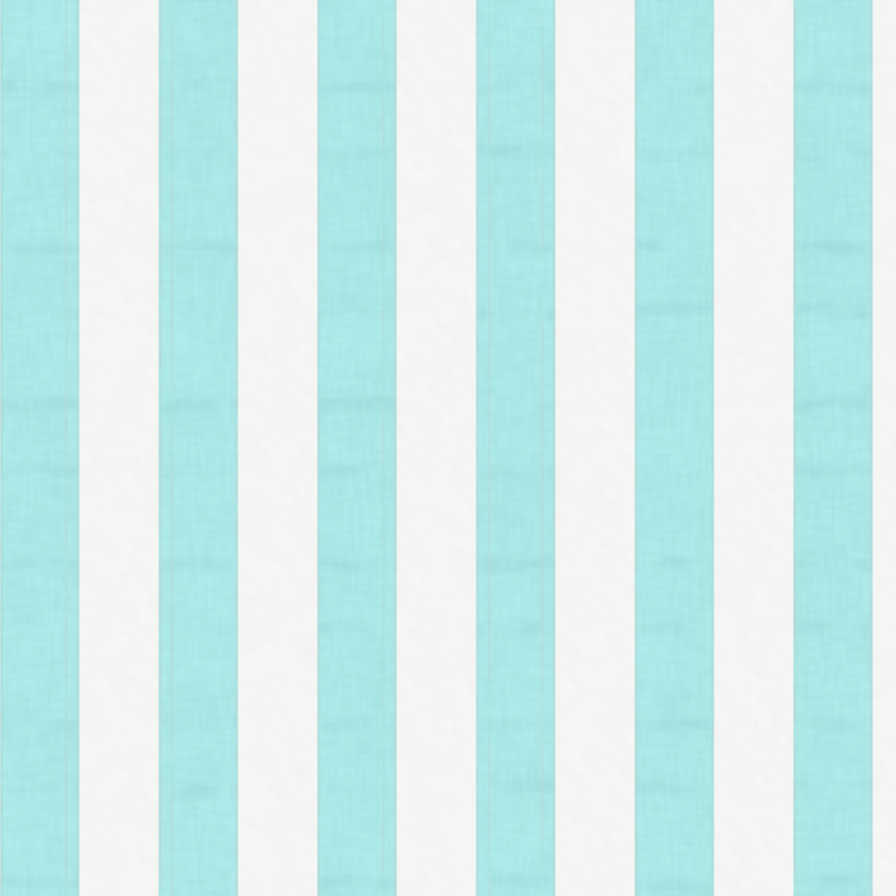
Reproduce this pattern procedurally as a three.js fragment shader.

```glsl
varying vec2 vUv;

#define PERIOD 0.1771
#define STRIPE_WIDTH 0.0885
#define EDGE_SOFTNESS 0.0013
#define SELVEDGE_WIDTH 0.0016
#define THREAD_INSET 0.0145
#define THREAD_WIDTH 0.0011
#define WEAVE_COUNT 256.0
#define AQUA vec3(0.672, 0.906, 0.902)
#define CREAM vec3(0.962, 0.960, 0.954)
#define SEAM vec3(0.690, 0.855, 0.850)

float hash(vec2 p) {
  vec3 q = fract(vec3(p.xyx) * 0.1031);
  q += dot(q, q.yzx + 33.33);
  return fract((q.x + q.y) * q.z);
}

float noise(vec2 p) {
  vec2 cell = floor(p);
  vec2 f = fract(p);
  f = f * f * (3.0 - 2.0 * f);
  float low = mix(hash(cell), hash(cell + vec2(1.0, 0.0)), f.x);
  float high = mix(hash(cell + vec2(0.0, 1.0)), hash(cell + 1.0), f.x);
  return mix(low, high, f.y);
}

// Soft vertical line of a given half width
float line(float x, float center, float halfWidth) {
  float d = abs(x - center) - halfWidth;
  return 1.0 - smoothstep(-EDGE_SOFTNESS, EDGE_SOFTNESS, d);
}

// Uneven horizontal thickening that recurs once per period
float slub(vec2 uv, float phase) {
  float wobble = 0.05 * (noise(uv * vec2(28.0, 9.0)) - 0.5);
  float d = abs(fract(uv.y / PERIOD - phase + wobble + 0.5) - 0.5);
  float broken = smoothstep(0.25, 0.75, noise(uv * vec2(32.0, 14.0) + 7.0));
  return (1.0 - smoothstep(0.0, 0.07, d)) * broken;
}

// Fine crossed yarns, centred on zero
float weave(vec2 uv) {
  float weft = noise(uv * WEAVE_COUNT * vec2(0.25, 1.0));
  float warp = noise(uv * WEAVE_COUNT * vec2(1.0, 0.2) + 31.0);
  return weft + warp - 1.0;
}

void main() {
  // Position within the stripe repeat
  float index = floor(vUv.x / PERIOD + 0.25);
  float x = vUv.x - index * PERIOD;
  float center = 0.5 * STRIPE_WIDTH;
  float stripe = line(x, center, center);

  // Cloth tone
  float yarn = weave(vUv);
  float patches = noise(vUv * vec2(14.0, 24.0)) - 0.5;
  vec3 aqua = AQUA + 0.018 * yarn + 0.012 * patches;
  aqua -= vec3(0.022, 0.026, 0.022) * (slub(vUv, 0.09) + slub(vUv, 0.68));

  // Faint diagonal mottling on the pale bands
  vec2 diagonal = vec2(vUv.x + vUv.y, vUv.y - vUv.x);
  float mottle = noise(diagonal * vec2(85.0, 40.0)) - 0.5;
  vec3 cream = CREAM + 0.006 * yarn + vec3(0.008, 0.012, 0.015) * mottle;

  // Seam threads alternate sides; every fourth stripe carries both
  float odd = mod(index, 2.0);
  float paired = step(2.5, mod(index, 4.0));
  float strength = index < 3.5 ? 0.75 : 0.2;
  float wear = mix(0.45, 1.0, noise(vec2(index * 9.0, vUv.y * 22.0)));
  float dashes = mix(1.0, smoothstep(0.2, 0.45, noise(vec2(5.0, vUv.y * 13.0))), paired);
  float leftThread = line(x, THREAD_INSET, THREAD_WIDTH) * odd;
  float rightThread = line(x, STRIPE_WIDTH - THREAD_INSET, THREAD_WIDTH);
  rightThread *= max(1.0 - odd, paired * dashes);
  aqua = mix(aqua, SEAM, strength * wear * (leftThread + rightThread));

  // Darker selvedge along both stripe edges
  float selvedge = line(x, SELVEDGE_WIDTH, SELVEDGE_WIDTH);
  selvedge += line(x, STRIPE_WIDTH - SELVEDGE_WIDTH, SELVEDGE_WIDTH);
  float fray = mix(0.4, 0.9, noise(vec2(index * 5.0 + x * 20.0, vUv.y * 60.0)));
  aqua = mix(aqua, SEAM, min(selvedge, 1.0) * fray);

  gl_FragColor = vec4(mix(cream, aqua, stripe), 1.0);
}
```
